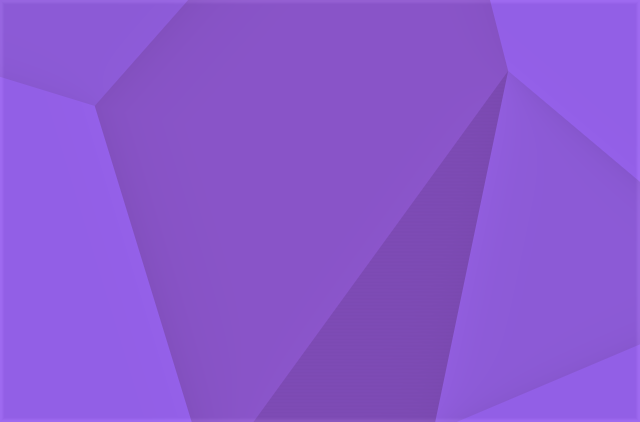
Write a WebGL 2 fragment shader that draws this background.

```glsl
#version 300 es
precision highp float;
// Flat violet facets meeting at two corners, like folded paper.
// Signed distances to straight creases split the canvas into faces;
// each crease adds a soft halo, and a thin bright rim frames the whole.

uniform vec2 u_resolution;
out vec4 outColor;

const vec2 ASPECT = vec2(1.515, 1.0);

// Signed distance to the line a-b, positive on its left, in canvas heights
float crease(vec2 uv, vec2 a, vec2 b) {
  vec2 d = normalize((b - a) * ASPECT);
  vec2 q = (uv - a) * ASPECT;
  return d.x * q.y - d.y * q.x;
}

// Antialiased coverage of the positive side
float cover(float d) {
  return clamp(d * u_resolution.y + 0.5, 0.0, 1.0);
}

// Soft falloff away from a crease
float halo(float d, float width) {
  return exp(-abs(d) / width);
}

void main() {
  vec2 uv = gl_FragCoord.xy / u_resolution;
  vec2 leftCorner = vec2(0.148, 0.749);
  vec2 rightCorner = vec2(0.794, 0.832);

  // Creases around the left corner
  float leftWall = crease(uv, vec2(0.2995, 0.0), leftCorner);
  float leftRoof = crease(uv, leftCorner, vec2(0.294, 1.0));
  float leftSplit = crease(uv, vec2(0.0, 0.818), leftCorner);

  // Creases around the right corner
  float rightRoof = crease(uv, vec2(0.7656, 1.0), rightCorner);
  float rightWall = crease(uv, rightCorner, vec2(0.680, 0.0));
  float rightSplit = crease(uv, rightCorner, vec2(1.0, 0.569));
  float shadowEdge = crease(uv, rightCorner, vec2(0.396, 0.0));
  float lowerFold = crease(uv, vec2(1.0, 0.184), vec2(0.7135, 0.0));

  vec3 bright = vec3(0.573, 0.371, 0.900);
  vec3 middle = vec3(0.548, 0.353, 0.838);
  vec3 deep = vec3(0.537, 0.329, 0.784);
  vec3 shadow = vec3(0.490, 0.293, 0.706);

  // Central face, dimmed beside its brighter neighbours
  float leftGroup = max(leftWall, leftRoof);
  float rightGroup = max(rightRoof, rightWall);
  vec3 color = deep * (1.0 - 0.05 * halo(leftGroup, 0.06)
                           - 0.03 * halo(rightRoof, 0.04));
  color *= 1.0 + 0.015 * halo(shadowEdge, 0.05);

  // Shadow wedge with faint horizontal lines
  float lines = 0.006 * sin(uv.y * 126.0 * 6.28318);
  vec3 wedge = shadow * (1.0 + lines - 0.02 * halo(rightWall, 0.05));
  color = mix(color, wedge, cover(shadowEdge));

  // Left faces
  vec3 leftUpper = middle * (1.0 - 0.03 * halo(leftSplit, 0.03)
                                 + 0.015 * halo(leftRoof, 0.05));
  vec3 leftLower = bright * (1.0 + 0.015 * halo(leftWall, 0.06));
  color = mix(color, mix(leftLower, leftUpper, cover(leftSplit)), cover(leftGroup));

  // Right faces
  vec3 rightMiddle = middle * (1.0 + 0.04 * halo(rightWall, 0.06)
                                   - 0.045 * halo(rightSplit, 0.03)
                                   - 0.035 * halo(lowerFold, 0.03));
  vec3 rightUpper = bright * (1.0 + 0.015 * halo(rightSplit, 0.04));
  vec3 rightSide = mix(rightMiddle, rightUpper, cover(rightSplit));
  rightSide = mix(rightSide, bright, cover(lowerFold));
  color = mix(color, rightSide, cover(rightGroup));

  // Bright rim around the canvas
  vec2 inset = min(uv, 1.0 - uv) * ASPECT;
  float rim = 1.0 - smoothstep(0.002, 0.012, min(inset.x, inset.y));
  color += rim * vec3(0.045, 0.045, 0.040);

  outColor = vec4(color, 1.0);
}
```
